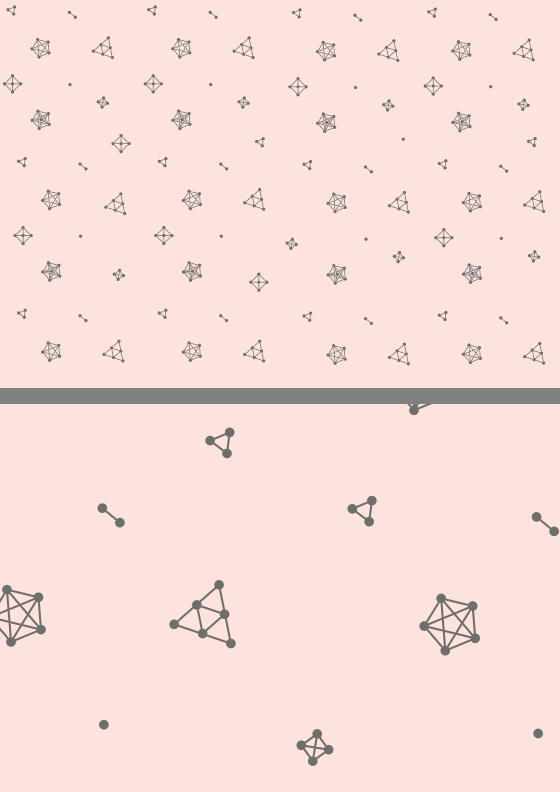
Top: the whole. Bottom: its middle third, enlarged.
A Shadertoy shader for this pattern:

```glsl
const float TAU = 6.2831853;

float segmentDistance(vec2 p, vec2 a, vec2 b) {
    vec2 ab = b - a;
    return length(p - a - ab * clamp(dot(p - a, ab) / dot(ab, ab), 0.0, 1.0));
}

vec2 ringNode(int k, int count, float radius, float angle) {
    angle += TAU * float(k) / float(count);
    return radius * vec2(cos(angle), sin(angle));
}

// Complete graph on a ring of nodes, optionally joined to a hub
float network(vec2 p, int count, float radius, float angle, bool hub) {
    if (length(p) > radius + 5.0) return 100.0;
    float d = hub ? length(p) - 2.2 : 100.0;
    for (int i = 0; i < count; i++) {
        vec2 a = ringNode(i, count, radius, angle);
        d = min(d, length(p - a) - 2.2);
        if (hub) d = min(d, segmentDistance(p, a, vec2(0.0)) - 0.47);
        for (int j = 0; j < i; j++) {
            vec2 b = ringNode(j, count, radius, angle);
            d = min(d, segmentDistance(p, a, b) - 0.47);
        }
    }
    return d;
}

float loneDot(vec2 p)       { return length(p) - 2.2; }
float pairLink(vec2 p)      { return network(p, 2, 5.2, 0.69, false); }
float smallTriangle(vec2 p) { return network(p, 3, 5.6, -0.92, false); }
float smallQuad(vec2 p)     { return network(p, 4, 6.3, -1.41, false); }
float diamond(vec2 p)       { return network(p, 4, 11.0, 0.0, true); }
float pentagon(vec2 p, bool hub) { return network(p, 5, 12.6, -1.963, hub); }

float nestedTriangle(vec2 p) {
    return min(network(p, 3, 15.8, -1.245, false),
               network(p, 3, 7.7, -0.198, false));
}

float cellDistance(vec2 p, int column, int row) {
    // Upper half, shared by every cell
    float d = smallTriangle(p - vec2(16.6, 14.0));
    d = min(d, pairLink(p - vec2(99.3, 20.3)));
    d = min(d, pentagon(p - vec2(56.5, 65.9), false));
    vec2 nudge = column == 0 && row == 1 ? vec2(2.5, 6.0) : vec2(0.0);
    d = min(d, nestedTriangle(p - vec2(143.6, 67.0) - nudge));
    if (row == 2) return d;

    // Lower half
    d = min(d, loneDot(p - vec2(96.0, 116.0)));
    d = min(d, pentagon(p - vec2(56.7, 164.0), true));
    if (column == 2 && row == 1) d = min(d, smallQuad(p - vec2(-6.0, 122.4)));
    else d = min(d, diamond(p - vec2(17.2, 115.0)));
    if (row == 0 || column > 1) d = min(d, smallQuad(p - vec2(141.0, 140.6)));

    // Loose pieces that differ between cells
    if (row == 0) {
        if (column == 0) d = min(d, diamond(p - vec2(166.0, 197.0)));
        if (column == 1) d = min(d, smallTriangle(p - vec2(164.6, 194.8)));
        if (column == 2) d = min(d, loneDot(p - vec2(161.5, 187.0)));
        if (column == 3) d = min(d, smallTriangle(p - vec2(153.5, 191.5)));
    } else {
        if (column == 0) d = min(d, smallQuad(p - vec2(148.5, 169.0)));
        if (column == 1) d = min(d, diamond(p - vec2(147.5, 179.0)));
    }
    return d;
}

void mainImage(out vec4 fragColor, in vec2 fragCoord) {
    // Canvas is 768 units wide, measured down from the top left
    float unitsPerPixel = 768.0 / iResolution.x;
    vec2 p = vec2(fragCoord.x, iResolution.y - fragCoord.y) * unitsPerPixel;

    // Slightly uneven columns, with the lower rows shifted sideways
    vec2 columnOrigin[4] = vec2[4](vec2(0.0), vec2(193.0, 0.0),
                                   vec2(391.5, 4.0), vec2(577.0, 3.0));
    float d = 100.0;
    for (int row = 0; row < 3; row++) {
        vec2 rowOrigin = vec2(row > 0 ? 14.5 : 0.0, 208.0 * float(row));
        for (int column = 0; column < 4; column++)
            d = min(d, cellDistance(p - columnOrigin[column] - rowOrigin, column, row));
    }

    float ink = clamp(0.5 - d / unitsPerPixel, 0.0, 1.0);
    fragColor = vec4(mix(vec3(0.99, 0.89, 0.87), vec3(0.43, 0.43, 0.42), ink), 1.0);
}
```
